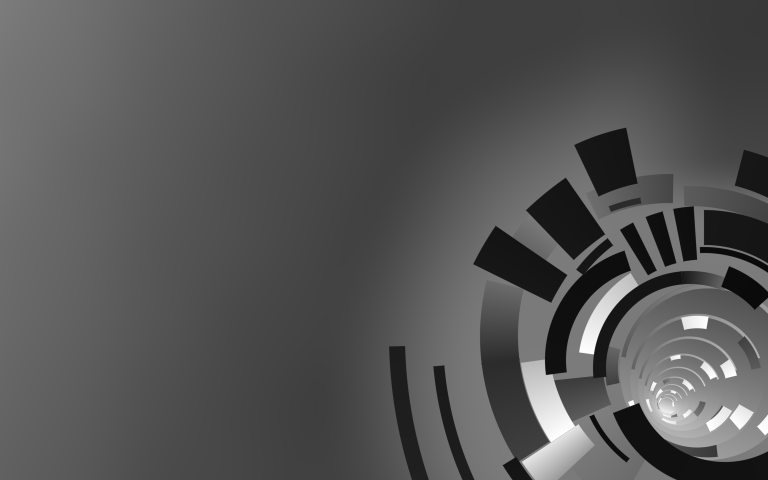
Reproduce this background procedurally as a WebGL 1 fragment shader.

```glsl
precision highp float;
uniform vec2 u_resolution;

#define HEIGHT 480.0
#define BASE_TONE 0.25
#define CORNER_LIGHT 0.23
#define TUNNEL_GLOW 0.23
#define NEST_SHRINK 0.76
#define BLACK vec2(0.075, 0.09)
#define HUB vec2(704.0, 114.0)
#define EYE vec2(690.0, 112.0)
#define SHELL vec2(712.0, 144.0)
#define VANISH vec2(663.0, 72.0)

vec2 pos;      // layout position, canvas height = HEIGHT
float soft;    // half width of a smoothed edge
float tone;    // grey value being painted

float hash(float n) {
  return fract(sin(n * 12.99 + 4.1) * 4375.85);
}

float noise(vec2 q) {
  vec2 i = floor(q), f = fract(q);
  f = f * f * (3.0 - 2.0 * f);
  float n = i.x + i.y * 57.0;
  return mix(mix(hash(n), hash(n + 1.0), f.x),
             mix(hash(n + 57.0), hash(n + 58.0), f.x), f.y);
}

float cover(float d) {
  return 1.0 - smoothstep(-soft, soft, d);
}

// Ring sector: radii and span (degrees) from low to high, shaded along the span
void arc(vec2 center, vec2 radii, vec2 span, vec2 shade) {
  vec2 q = pos - center;
  float r = length(q);
  float halfSpan = 0.5 * (span.y - span.x);
  float turn = degrees(atan(q.y, q.x)) - 0.5 * (span.x + span.y);
  turn = mod(turn + 180.0, 360.0) - 180.0;
  float side = radians(abs(turn) - halfSpan) * r;
  float rim = max(radii.x - r, r - radii.y);
  float along = clamp(0.5 + 0.5 * turn / halfSpan, 0.0, 1.0);
  tone = mix(tone, mix(shade.x, shade.y, along), cover(max(side, rim)));
}

void paintBackdrop() {
  float down = HEIGHT - pos.y;
  float corner = clamp(1.0 - (pos.x + 0.35 * down) / 460.0, 0.0, 1.0);
  float glow = 1.0 - smoothstep(190.0, 375.0, length(pos - vec2(685.0, 98.0)));
  float shadow = smoothstep(580.0, 740.0, pos.x) * smoothstep(250.0, 330.0, pos.y);
  tone = BASE_TONE + CORNER_LIGHT * pow(corner, 1.2);
  tone += TUNNEL_GLOW * glow * (1.0 - 0.75 * shadow) - 0.03 * shadow;
  tone += 0.015 * (noise(pos / 80.0) - 0.5);
}

void paintGreyPlates() {
  arc(vec2(670.0, 114.0), vec2(163.0, 192.0), vec2(89.0, 116.0), vec2(0.27, 0.43));
  arc(vec2(670.0, 114.0), vec2(165.0, 171.0), vec2(100.0, 111.0), vec2(0.17));
  arc(EYE, vec2(162.0, 182.0), vec2(45.0, 92.0), vec2(0.2, 0.36));
  arc(vec2(752.0, 78.0), vec2(250.0, 291.0), vec2(138.0, 145.5), vec2(0.5, 0.4));
  arc(SHELL, vec2(194.0, 232.0), vec2(166.0, 187.0), vec2(0.42, 0.17));
  arc(SHELL, vec2(194.0, 232.0), vec2(186.8, 213.0), vec2(0.17, 0.25));
  // Lower shelves and the light behind them
  arc(vec2(700.0, 115.0), vec2(97.0, 152.0), vec2(186.0, 204.0), vec2(0.23, 0.36));
  arc(vec2(700.0, 115.0), vec2(100.0, 165.0), vec2(204.0, 240.0), vec2(0.5, 0.42));
  arc(SHELL, vec2(164.0, 193.0), vec2(188.0, 213.5), vec2(0.72, 1.0));
  arc(SHELL, vec2(160.0, 228.0), vec2(213.5, 223.0), vec2(0.9, 0.6));
  arc(EYE, vec2(96.0, 112.0), vec2(122.0, 172.0), vec2(0.75, 1.0));
}

// Discs shrinking towards the vanishing point, each with bright fragments
void paintNest() {
  for (int i = 0; i < 10; i++) {
    float n = float(i);
    float s = pow(NEST_SHRINK, n);
    vec2 c = VANISH + vec2(45.0, 36.0) * s;
    float r = 88.0 * s;
    float lit = 0.47 + 0.035 * n;
    vec2 q = pos - c;
    float facing = dot(q, vec2(-0.3, -0.95)) / r;
    tone = mix(tone, lit + 0.16 * facing, cover(length(q) - r));
    arc(c, vec2(0.95, 1.0) * r, vec2(20.0, 170.0), vec2(lit + 0.2, lit - 0.12));
    for (int j = 0; j < 3; j++) {
      float k = n * 3.0 + float(j);
      float a = 360.0 * hash(k + 0.5);
      float inner = 0.72 + 0.16 * hash(k + 9.2);
      float shade = mix(lit - 0.15, 1.0, step(0.4, hash(k + 3.7)));
      arc(c, vec2(inner, 0.97) * r, vec2(a, a + 12.0 + 30.0 * hash(k + 6.1)), vec2(shade, shade - 0.1));
    }
  }
  arc(EYE, vec2(72.0, 85.0), vec2(165.0, 192.0), vec2(0.4, 0.25));
}

void paintBlackPlates() {
  // Outer slabs
  arc(vec2(672.0, 129.0), vec2(171.0, 228.0), vec2(101.6, 115.4), BLACK);
  arc(vec2(753.0, 33.0), vec2(259.0, 328.0), vec2(124.8, 133.8), BLACK);
  arc(vec2(752.0, 78.0), vec2(224.0, 311.0), vec2(145.5, 153.7), BLACK);
  arc(vec2(690.0, 120.0), vec2(180.0, 217.0), vec2(40.0, 75.6), BLACK);
  // Long bands on the left
  arc(vec2(857.0, 145.0), vec2(452.0, 468.0), vec2(181.4, 205.0), vec2(0.11, 0.13));
  arc(vec2(792.0, 145.0), vec2(349.0, 360.0), vec2(185.0, 210.0), vec2(0.1, 0.12));
  arc(SHELL, vec2(230.0, 246.0), vec2(211.7, 219.0), BLACK);
  // Slats and the bands beside them
  for (int i = 0; i < 3; i++) {
    float n = float(i);
    float mid = 119.0 - 10.8 * n;
    float wide = 2.7 + 0.5 * n;
    arc(HUB, vec2(106.5, 160.0), vec2(mid - wide, mid + wide), BLACK * 0.7);
  }
  arc(HUB, vec2(121.0, 156.0), vec2(40.0, 90.0), BLACK);
  arc(HUB, vec2(113.0, 119.0), vec2(40.0, 92.0), BLACK * 0.5);
  arc(HUB, vec2(151.0, 160.0), vec2(127.0, 143.0), BLACK);
  // Inner bands
  arc(vec2(660.0, 120.0), vec2(94.0, 115.0), vec2(108.0, 187.5), BLACK * 0.7);
  arc(EYE, vec2(84.0, 97.0), vec2(95.0, 186.0), BLACK);
  arc(EYE, vec2(84.0, 97.0), vec2(66.0, 95.2), vec2(0.42, 0.09));
  arc(EYE, vec2(87.0, 109.0), vec2(42.0, 69.0), BLACK * 0.5);
  arc(vec2(700.0, 115.0), vec2(117.0, 122.0), vec2(205.0, 233.0), BLACK * 0.6);
  arc(vec2(725.0, 110.0), vec2(92.0, 120.0), vec2(201.0, 320.0), BLACK * 0.8);
}

void main() {
  pos = gl_FragCoord.xy * HEIGHT / u_resolution.y;
  soft = 0.7 * HEIGHT / u_resolution.y;
  paintBackdrop();
  paintGreyPlates();
  paintNest();
  paintBlackPlates();
  gl_FragColor = vec4(vec3(clamp(tone, 0.0, 1.0)), 1.0);
}
```
